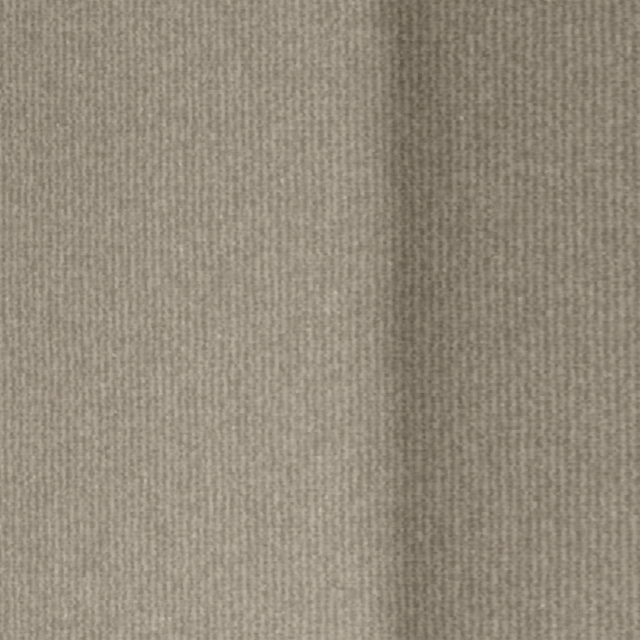
A Shadertoy shader for this texture:

```glsl
const vec3 CLOTH_TINT = vec3(0.0, -0.04, -0.10);  // offset from red level
const float LEFT_LEVEL = 0.646;
const float RIGHT_LEVEL = 0.572;
const float TOP_DIMMING = 0.048;
const float FOLD_X = 0.640;
const float FOLD_LEAN = 0.010;
const float FOLD_DEPTH = 0.057;
const float RIB_COUNT = 84.0;
const float RIB_SPREAD = 11.0;    // ribs widen toward the right
const float RIB_CONTRAST = 0.040;
const float RIB_ROUGHNESS = 0.28;
const float RIB_WANDER = 0.06;
const float STREAK_CONTRAST = 0.022;
const float STREAK_COUNT = 20.0;
const float STITCH_COUNT = 144.0;
const float STITCH_CONTRAST = 0.012;
const float GRAIN_CONTRAST = 0.092;
const float FLECK_CHANCE = 0.006;
const float TAU = 6.28318;

vec2 hash22(vec2 p) {
    vec3 q = fract(vec3(p.xyx) * vec3(0.1031, 0.1030, 0.0973));
    q += dot(q, q.yzx + 33.33);
    return fract((q.xx + q.yz) * q.zy);
}

// Smooth cellular noise: x is brightness, y is sideways shift
vec2 cellNoise(vec2 p) {
    vec2 cell = floor(p);
    vec2 total = vec2(0.0);
    float weightSum = 0.0;
    for (int j = -1; j <= 1; j++) {
        for (int i = -1; i <= 1; i++) {
            vec2 id = cell + vec2(i, j);
            vec2 center = id + 0.5 + 0.6 * (hash22(id) - 0.5);
            vec2 d = p - center;
            vec2 value = hash22(id + 217.0) - 0.5;
            value.x += 0.7 * step(1.0 - FLECK_CHANCE, hash22(id + 71.0).x);
            float weight = exp(-7.0 * dot(d, d));
            total += weight * value;
            weightSum += weight;
        }
    }
    return total / weightSum;
}

// Slow drift from layered sines
float drift(vec2 p) {
    return sin(p.x * 9.0 + 3.0 * sin(p.y * 5.0))
         + 0.6 * sin(p.y * 23.0 + 17.0 * p.x)
         + 0.4 * sin(p.y * 51.0 - 38.0 * p.x);
}

// Broad light across the cloth and the shadow of the fold
float foldShade(vec2 uv) {
    float d = uv.x - FOLD_X + FOLD_LEAN * uv.y;
    float left = LEFT_LEVEL - 0.022 * (1.0 - smoothstep(0.0, 0.35, uv.x));
    float right = RIGHT_LEVEL + 0.02 * smoothstep(0.1, 0.36, d);
    float level = mix(left, right, smoothstep(-0.10, 0.005, d));
    float width = d < 0.0 ? 0.025 : 0.075;
    float crease = exp(-d * d / (width * width));
    return level - TOP_DIMMING * uv.y - FOLD_DEPTH * crease;
}

void mainImage(out vec4 fragColor, in vec2 fragCoord) {
    vec2 uv = fragCoord / iResolution.xy;

    // Rib coordinate: one unit per rib
    float across = uv.x + FOLD_LEAN * uv.y;
    float rib = RIB_COUNT * across - RIB_SPREAD * across * across;
    rib += RIB_WANDER * drift(uv);

    // Streaks tint single ribs, stitches roughen them, fine pile covers all
    float streak = cellNoise(vec2(rib, uv.y * STREAK_COUNT) + 90.0).x;
    vec2 stitch = cellNoise(vec2(rib, uv.y * STITCH_COUNT));
    float pile = cellNoise(vec2(rib * 2.5, uv.y * STITCH_COUNT * 1.35) + 40.0).x;
    float ridge = cos(TAU * (rib - 0.5 + RIB_ROUGHNESS * stitch.y));
    float row = cos(TAU * (uv.y * STITCH_COUNT + 0.6 * stitch.y));
    float grain = 0.35 * stitch.x + pile;

    float level = foldShade(uv);
    level += RIB_CONTRAST * ridge + GRAIN_CONTRAST * grain;
    level += STITCH_CONTRAST * row * (0.6 - 0.4 * ridge);
    level += STREAK_CONTRAST * streak;

    fragColor = vec4(clamp(level + CLOTH_TINT, 0.0, 1.0), 1.0);
}
```
